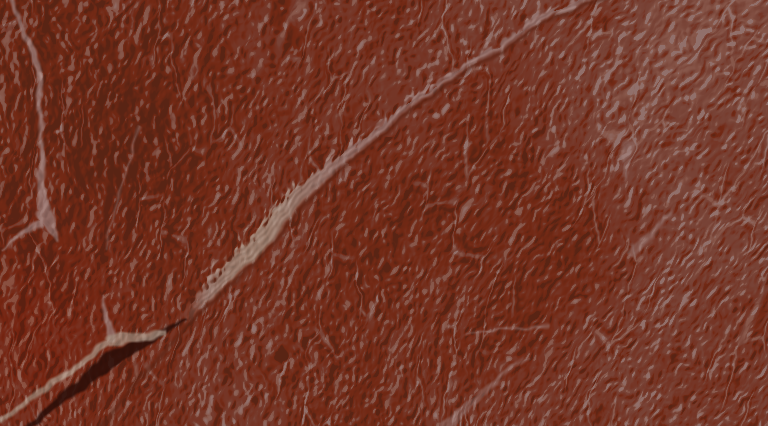
Reproduce this texture procedurally as a WebGL 1 fragment shader.

```glsl
precision highp float;
// Raw marbled meat: wet flecked grain, a pale diagonal fat seam and fine veins.
uniform vec2 u_resolution;

const vec3 DARK  = vec3(0.35, 0.14, 0.08);
const vec3 RED   = vec3(0.45, 0.16, 0.08);
const vec3 ROSE  = vec3(0.46, 0.21, 0.15);
const vec3 DUSTY = vec3(0.47, 0.26, 0.21);
const vec3 PINK  = vec3(0.53, 0.34, 0.29);
const vec3 PALE  = vec3(0.57, 0.44, 0.42);
const vec3 CREAM = vec3(0.63, 0.54, 0.48);
const vec3 GAP   = vec3(0.16, 0.05, 0.03);

vec2 hash2(vec2 c) {
  vec3 q = fract(c.xyx * vec3(0.1031, 0.1030, 0.0973));
  q += dot(q, q.yzx + 33.33);
  return fract((q.xx + q.yz) * q.zy);
}

// Layered sines used to bend coordinates
vec2 waves(vec2 p) {
  return vec2(sin(p.y + 1.7 * sin(p.x * 0.8)) + 0.5 * sin(2.3 * p.y - 1.9 * p.x),
              sin(1.1 * p.x + 1.3 * sin(p.y * 0.9)) + 0.5 * sin(2.1 * p.x + 1.7 * p.y));
}

// Cellular noise: x is a smooth sum of random bumps, y the distance to a cell edge
vec2 cells(vec2 p) {
  vec2 id = floor(p), f = fract(p), near = vec2(8.0);
  float bumps = 0.0;
  for (int j = -1; j <= 1; j++) {
    for (int i = -1; i <= 1; i++) {
      vec2 o = vec2(float(i), float(j));
      vec2 r = o + hash2(id + o) - f;
      float d = dot(r, r), k = max(1.0 - d, 0.0);
      bumps += (2.0 * hash2(id + o + 57.0).x - 1.0) * k * k;
      near = d < near.x ? vec2(d, near.x) : vec2(near.x, min(near.y, d));
    }
  }
  return vec2(bumps, sqrt(near.y) - sqrt(near.x));
}

// Height of the wet surface: fine crumbs over beads and fibres
float relief(vec2 q) {
  return cells(q * vec2(105.0, 72.0)).x + 1.1 * cells(q * vec2(50.0, 27.0) + 19.0).x
       + 1.4 * cells(q * vec2(23.0, 9.0) + 7.0).x;
}

// Shear along the fibres, which lean more toward the right
vec2 alongGrain(vec2 p) {
  return vec2(p.x - (0.02 + 0.20 * p.x) * (p.y - 0.5), p.y);
}

float blob(vec2 p, vec2 center, float radius) {
  vec2 d = (p - center) / radius;
  return exp(-dot(d, d));
}

// Soft tapered stroke from a to b
float stroke(vec2 p, vec2 a, vec2 b, float wa, float wb) {
  vec2 ab = b - a;
  float h = clamp(dot(p - a, ab) / dot(ab, ab), 0.0, 1.0);
  return smoothstep(0.005, -0.004, length(p - a - ab * h) - mix(wa, wb, h));
}

vec3 fleshRamp(float t) {
  vec3 c = mix(DARK, RED, smoothstep(0.14, 0.35, t));
  c = mix(c, ROSE, smoothstep(0.32, 0.45, t));
  c = mix(c, DUSTY, smoothstep(0.45, 0.57, t));
  c = mix(c, PINK, smoothstep(0.57, 0.73, t));
  return mix(c, PALE, smoothstep(0.76, 0.96, t));
}

void main() {
  vec2 p = gl_FragCoord.xy / u_resolution.y;
  vec2 bent = p + 0.010 * waves(p * 7.0) + 0.003 * waves(p * 43.0) + 0.0012 * waves(p * 113.0);
  vec2 ragged = p + 0.005 * waves(p * 13.0) + 0.0022 * waves(p * 70.0);

  // Embossed grain with crisp glossy flecks; the light turns from left to upper left
  vec2 q = alongGrain(bent);
  vec2 light = mix(vec2(-0.0028, 0.0012), vec2(-0.0021, 0.0026), p.x / 1.8);
  float emboss = relief(q) - relief(q + light);
  float patches = waves(p * 5.0 + 2.0).x + 0.7 * waves(p * 12.0).y;
  float fleck = smoothstep(0.22, 0.44, emboss + 0.03 * patches);
  float pit = smoothstep(-0.22, -0.46, emboss);
  float tone = 0.41 + 0.30 * emboss + 0.25 * fleck - 0.09 * pit + 0.04 * patches;

  // Broken long wrinkles, each a bright crest beside a dark groove
  float edge = cells(q * vec2(15.0, 4.5) + 3.0).y;
  float broken = smoothstep(0.0, 1.0, waves(p * 17.0).y);
  tone += broken * (0.30 * smoothstep(0.06, 0.01, edge) - 0.14 * smoothstep(0.08, 0.0, abs(edge - 0.13)));

  // Broad light and dark regions
  tone += 0.19 * smoothstep(0.9, 1.7, p.x) * (0.6 + 0.4 * p.y);
  tone -= 0.20 * blob(p, vec2(0.12, 0.78), 0.38);
  tone -= 0.10 * blob(p, vec2(0.90, 0.28), 0.34);
  tone -= 0.10 * blob(p, vec2(1.27, 0.48), 0.18);
  tone += 0.08 * blob(p, vec2(0.80, 0.85), 0.30);
  vec3 color = fleshRamp(tone);
  color = mix(color, color * vec3(1.04, 0.82, 0.70), 0.7 * blob(p, vec2(0.08, 0.2), 0.22));

  // Thin veins
  float vein = stroke(ragged, vec2(0.03, 1.0), vec2(0.09, 0.84), 0.004, 0.008);
  vein = max(vein, stroke(ragged, vec2(0.09, 0.84), vec2(0.09, 0.69), 0.008, 0.003));
  vein = max(vein, stroke(ragged, vec2(0.09, 0.69), vec2(0.11, 0.50), 0.003, 0.012));
  vein = max(vein, stroke(ragged, vec2(0.11, 0.50), vec2(0.14, 0.44), 0.018, 0.003));
  vein = max(vein, stroke(ragged, vec2(0.10, 0.48), vec2(0.0, 0.41), 0.008, 0.001));
  vein = max(vein, stroke(ragged, vec2(0.235, 0.31), vec2(0.26, 0.20), 0.001, 0.010));
  float faint = stroke(ragged, vec2(1.48, 0.65), vec2(1.47, 0.58), 0.015, 0.002);
  faint = max(faint, stroke(ragged, vec2(1.57, 0.50), vec2(1.48, 0.41), 0.005, 0.008));
  faint = max(faint, stroke(ragged, vec2(1.24, 0.16), vec2(1.04, 0.0), 0.001, 0.011));
  faint = max(faint, stroke(ragged, vec2(1.10, 0.21), vec2(1.28, 0.235), 0.001, 0.003));
  faint = max(faint, stroke(ragged, vec2(0.33, 0.70), vec2(0.25, 0.42), 0.002, 0.001));
  color = mix(color, PALE + 0.12 * emboss, max(0.85 * vein, 0.6 * faint));

  // Diagonal fat seam, feathered above and shadowed below
  float u = ragged.x - 0.446;
  float side = (ragged.y - 0.268 - 1.15 * u + 0.39 * u * u) / length(vec2(1.0, 1.15 - 0.78 * u));
  float swell = exp(-pow((p.x - 0.60) / 0.19, 2.0));
  float width = 0.007 + 0.016 * swell;
  float fade = smoothstep(0.42, 0.49, p.x);
  color = mix(color, DARK, 0.6 * smoothstep(0.010, 0.0, abs(side + width + 0.007)));
  float fibres = 0.035 * sin(side * 520.0 + 3.0 * sin(p.x * 23.0)) + 0.08 * emboss;
  float feather = 0.025 * step(0.0, side) * emboss;
  float seam = fade * smoothstep(0.007, -0.007, abs(side) - width - feather);
  color = mix(color, mix(PALE, CREAM, swell * swell) + fibres, 0.85 * seam);

  // Open gap and the fat rim above it
  float gap = max(stroke(ragged, vec2(0.44, 0.25), vec2(0.26, 0.150), 0.002, 0.018),
                  stroke(ragged, vec2(0.26, 0.150), vec2(0.05, -0.01), 0.018, 0.004));
  color = mix(color, GAP, 0.85 * gap);
  float rim = max(stroke(ragged, vec2(0.39, 0.218), vec2(0.26, 0.195), 0.006, 0.015),
                  stroke(ragged, vec2(0.26, 0.195), vec2(0.0, 0.014), 0.008, 0.005));
  color = mix(color, CREAM + 0.12 * emboss, 0.8 * rim);

  gl_FragColor = vec4(color, 1.0);
}
```
